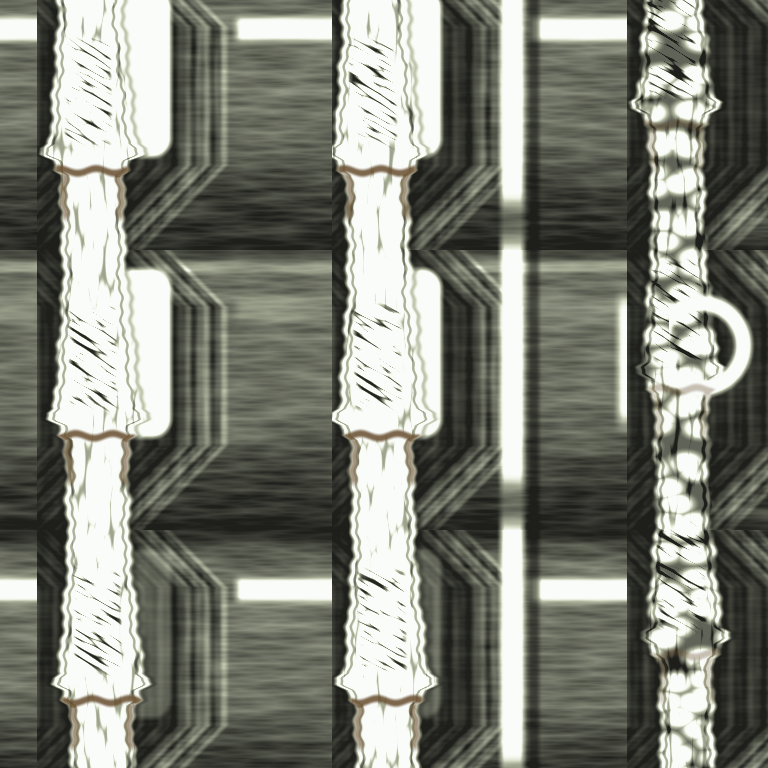
A Shadertoy shader for this texture:

```glsl
#define PIN_X 0.123       // centre of the first pin
#define COLUMN_PITCH 0.384
#define ROW_Y -0.055      // lower edge of the first socket row
#define ROW_PITCH 0.365
#define COLLAR_Y 0.1      // height of the first collar
#define COLLAR_PITCH 0.345
#define PIN_HALF 0.041
#define GROOVE_X 0.165    // outer edge of the bevelled groove
#define BRUSHED 0.34      // contrast of the brushed metal
#define SCRATCHES 0.9     // depth of the marks on the pins
#define SOFT 0.004        // edge softness

const vec3 OLIVE = vec3(0.97, 1.0, 0.875);
const vec3 WHITE = vec3(0.98, 0.99, 0.98);
const vec3 TARNISH = vec3(0.40, 0.30, 0.18);

vec2 hash2(vec2 p) {
    return fract(sin(vec2(dot(p, vec2(127.1, 311.7)), dot(p, vec2(269.5, 183.3)))) * 43758.5);
}

// Distance to the nearest scattered point
float cellular(vec2 p) {
    vec2 id = floor(p), f = p - id;
    float nearest = 2.0;
    for (int j = -1; j <= 1; j++)
        for (int i = -1; i <= 1; i++) {
            vec2 o = vec2(i, j);
            nearest = min(nearest, length(o + hash2(id + o) - f));
        }
    return nearest;
}

float band(float x, float a, float b, float s) {
    return smoothstep(a - s, a + s, x) - smoothstep(b - s, b + s, x);
}

vec3 metal(float tone) {
    return mix(tone * OLIVE, WHITE, smoothstep(0.7, 1.0, tone));
}

// Sockets: brushed blocks, bevelled grooves and their highlights
float socketTone(vec2 p, float x, float v, float column, float middle) {
    float blurred = cellular(p * vec2(9.0, 75.0));
    float fine = cellular(p * vec2(22.0, 190.0) + 7.0);
    float grain = 0.6 * blurred + 0.4 * fine - 0.5;
    float banded = step(0.5, column);

    float tone = mix(0.23, 0.47, smoothstep(0.03, 0.17, v));
    tone *= 1.0 - 0.4 * smoothstep(0.31, 0.36, v) * (1.0 - middle);
    tone += BRUSHED * grain;
    tone += 0.2 * middle * band(v, 0.335, 0.35, SOFT);
    float bar = band(v, 0.272, 0.302, 0.007) * band(x, 0.185, 0.318, 0.008);
    tone = mix(tone, 1.0, bar * (1.0 - 0.8 * middle));
    float sideGlint = band(x, 0.298, 0.33, 0.008) * band(v, 0.14, 0.30, 0.02);
    tone = mix(tone, 0.98, sideGlint * middle * banded);

    // Groove with chamfered corners
    float d = x + max(abs(v - 0.2) - 0.09, 0.0);
    float inside = 1.0 - smoothstep(GROOVE_X - SOFT, GROOVE_X + SOFT, d);
    float ridges = 0.43 + 0.13 * sin(d * 230.0) + 0.07 * sin(d * 510.0 + 2.0);
    ridges += 0.25 * (cellular(p * vec2(60.0, 14.0)) - 0.5) + 0.2 * grain;
    ridges *= mix(0.4, 1.0, smoothstep(0.105, 0.128, d));
    tone = mix(tone, ridges, inside * 0.9);
    tone += 0.22 * band(d, GROOVE_X, GROOVE_X + 0.008, SOFT);

    // Dark seams between rows
    float seam = 1.0 - smoothstep(0.0, 0.03, min(v, ROW_PITCH - v));
    tone *= 1.0 - 0.35 * seam;

    // Tall bright rail beside some grooves
    float broken = 1.0 - 0.75 * band(v, 0.01, 0.06, 0.02);
    float rail = band(x, 0.145, 0.175, 0.006) * banded;
    tone = mix(tone, 1.0, rail * broken);
    return tone * (1.0 - 0.5 * banded * band(x, 0.181, 0.195, 0.005));
}

void mainImage(out vec4 fragColor, in vec2 fragCoord) {
    vec2 p = fragCoord / iResolution.xy;
    float column = floor((p.x - PIN_X + 0.075) / COLUMN_PITCH);
    float x = p.x - PIN_X - column * COLUMN_PITCH;
    float row = floor((p.y - ROW_Y) / ROW_PITCH);
    float v = p.y - ROW_Y - row * ROW_PITCH;
    float middle = mod(row, 2.0);
    float worn = step(1.5, column);

    float tone = socketTone(p, x, v, column, middle);

    // Glossy shoulder to the right of each pin
    float reach = 0.1 - 0.032 * column;
    vec2 q = abs(vec2(x, v - 0.23)) - vec2(reach - 0.025, 0.085);
    float shoulder = length(max(q, 0.0)) - 0.025;
    float gloss = (1.0 - smoothstep(-0.005, 0.005, shoulder)) * step(0.0, x);
    tone = mix(tone, 1.0, gloss * mix(0.25, 1.0, step(0.5, row)) * (1.0 - worn));

    // Pin outline: neck below, tapering body above, collar between
    float px = x + 0.018 * (p.y - 0.6) + 0.013 * step(0.5, column) * (1.0 - 0.5 * worn);
    float fold = 0.17;
    float h = mod(p.y - COLLAR_Y - 0.06 * worn + fold, COLLAR_PITCH) - fold;
    float halfWidth = PIN_HALF - 0.006 * worn + 0.002 * sin(p.y * 95.0 + column * 3.0);
    halfWidth += 0.0012 * sin(p.y * 310.0 + column);
    halfWidth += 0.016 * smoothstep(0.0, 0.01, h) * (1.0 - h / 0.175);
    halfWidth += 0.009 * band(h, -0.015, 0.02, 0.004);
    float pin = 1.0 - smoothstep(-SOFT, SOFT, abs(px) - halfWidth);

    // Scratched body and streaked neck
    float scratch = smoothstep(0.5, 0.85, cellular(vec2(px * 28.0, p.y * 150.0 + px * 90.0 + column * 9.0)));
    float body = band(h, 0.025, 0.155, 0.012) * band(px, -0.033, 0.026, 0.005);
    float streak = smoothstep(0.5, 0.9, cellular(p * vec2(110.0, 22.0)));
    float pinTone = 1.04 - SCRATCHES * scratch * body - 0.4 * streak * (1.0 - body);
    pinTone -= 0.35 * band(abs(px), halfWidth - 0.01, halfWidth - 0.006, 0.0015);
    pinTone -= worn * 0.65 * smoothstep(0.3, 0.75, cellular(p * vec2(24.0, 38.0)));
    tone = mix(tone * (1.0 - 0.25 * band(abs(px), halfWidth, halfWidth + 0.008, SOFT)), pinTone, pin);

    // Round bright rim around the worn middle pin
    float rim = abs(length(vec2(x - 0.022, v - 0.24)) - 0.055);
    tone = mix(tone, 1.0, (1.0 - smoothstep(0.006, 0.016, rim)) * worn * middle * step(-0.02, x));

    // Tarnish under the collar and along the upper neck
    vec3 color = metal(clamp(tone, 0.12, 1.0));
    float lip = h + 0.012 + 0.003 * sin(px * 130.0 + row * 2.0);
    float stain = band(lip, -0.005, 0.004, 0.003);
    stain += 0.7 * band(h, -0.075, -0.015, 0.006) * band(abs(px), halfWidth - 0.009, halfWidth, 0.003);
    color = mix(color, TARNISH, clamp(stain, 0.0, 1.0) * pin * (0.85 - 0.5 * worn));
    fragColor = vec4(color, 1.0);
}
```
